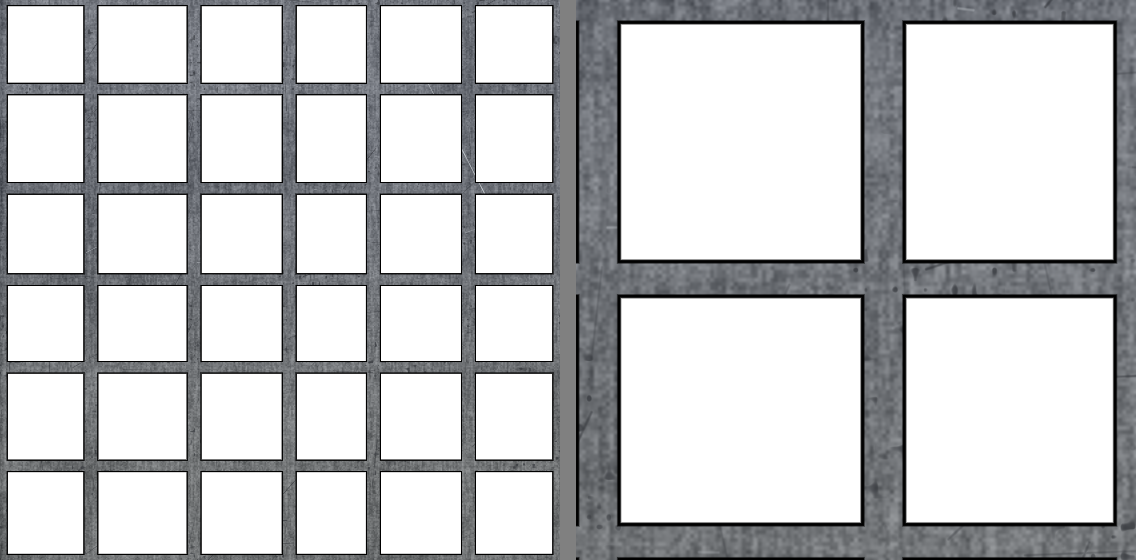
Left: the whole. Right: its middle third, enlarged.
Write a three.js fragment shader that draws this pattern.

```glsl
// Six by six white openings of uneven size, outlined in black, in a worn steel grid.
// Two one-dimensional slot distances combine into the openings; layered noise,
// pits and random line segments give the steel its brushed, scratched surface.

varying vec2 vUv;

const float EDGE = 0.0007;      // half width of edge smoothing
const float OUTLINE = 0.0022;   // black line around each opening

const vec3 WHITE = vec3(1.0);
const vec3 BLACK = vec3(0.0);
const vec3 STEEL_LOW = vec3(0.425, 0.435, 0.440);
const vec3 STEEL_HIGH = vec3(0.435, 0.450, 0.480);
const vec3 SCRATCH_DARK = vec3(0.19, 0.20, 0.22);
const vec3 SCRATCH_LIGHT = vec3(0.76, 0.78, 0.80);

float hash(vec2 p) {
  vec3 q = fract(vec3(p.xyx) * 0.1031);
  q += dot(q, q.yzx + 33.33);
  return fract((q.x + q.y) * q.z);
}

float noise(vec2 p) {
  vec2 cell = floor(p);
  vec2 f = fract(p);
  f = f * f * (3.0 - 2.0 * f);
  float low = mix(hash(cell), hash(cell + vec2(1.0, 0.0)), f.x);
  float high = mix(hash(cell + vec2(0.0, 1.0)), hash(cell + vec2(1.0)), f.x);
  return mix(low, high, f.y);
}

// Signed distance to three consecutive slots, negative inside
float threeSlots(float t, float start, float gap, vec3 sizes) {
  float nearest = 1.0;
  for (int i = 0; i < 3; i++) {
    float halfSize = 0.5 * sizes[i];
    nearest = min(nearest, abs(t - start - halfSize) - halfSize);
    start += sizes[i] + gap;
  }
  return nearest;
}

float sixSlots(float t, float start, float gap, vec3 first, vec3 second) {
  float middle = start + dot(first, vec3(1.0)) + 3.0 * gap;
  return min(threeSlots(t, start, gap, first), threeSlots(t, middle, gap, second));
}

float openingDistance(vec2 p) {
  float across = sixSlots(p.x, 0.0117, 0.0227,
    vec3(0.1393, 0.1615, 0.1471), vec3(0.1276, 0.1471, 0.1406));
  float up = sixSlots(p.y, 0.0091, 0.0185,
    vec3(0.1497, 0.1576, 0.1380), vec3(0.1445, 0.1589, 0.1406));
  return max(across, up);
}

float segmentDistance(vec2 p, vec2 a, vec2 b) {
  vec2 along = b - a;
  float t = clamp(dot(p - a, along) / dot(along, along), 0.0, 1.0);
  return length(p - a - along * t);
}

float stroke(float dist, float width) {
  return 1.0 - smoothstep(0.5 * width - EDGE, 0.5 * width + EDGE, dist);
}

// Random hairlines around a mean angle, each with its own length and strength
float scratches(vec2 p, float seed, float angle, float spread, float reach, float width) {
  float cover = 0.0;
  for (int i = 0; i < 45; i++) {
    vec2 key = vec2(float(i) * 7.0 + 3.0, seed);
    vec2 center = vec2(hash(key), hash(key + 1.7));
    float turn = angle + spread * (hash(key + 3.1) - 0.5);
    vec2 arm = vec2(cos(turn), sin(turn)) * reach * mix(0.2, 1.0, hash(key + 5.3));
    float strength = mix(0.25, 1.0, hash(key + 8.9));
    float dist = segmentDistance(p, center - arm, center + arm);
    cover = max(cover, strength * stroke(dist, width));
  }
  return cover;
}

vec3 steel(vec2 p) {
  // Broad tone, vertical brushing and fine grain
  vec3 color = mix(STEEL_LOW, STEEL_HIGH, smoothstep(0.1, 0.8, p.y));
  float tone = 0.10 * (noise(p * 7.0) - 0.5);
  tone += 0.13 * (noise(p * vec2(330.0, 45.0)) - 0.5);
  tone += 0.06 * (noise(p * vec2(50.0, 240.0) + 17.0) - 0.5);
  tone += 0.13 * (noise(p * 420.0 + 31.0) - 0.5);
  tone -= 0.09 * (1.0 - smoothstep(0.0, 0.012, p.x));
  color += tone;

  // Dark pits gathered in patches
  float pits = smoothstep(0.80, 0.95, noise(p * 170.0 + 5.0));
  pits *= smoothstep(0.45, 0.75, noise(p * 14.0 + 9.0));
  color = mix(color, SCRATCH_DARK, 0.65 * pits);

  // Slanted, level and upright dark scratches, faded unevenly along their length
  float dark = scratches(p, 11.0, 0.75, 0.9, 0.055, 0.0014);
  dark = max(dark, scratches(p, 29.0, 0.0, 0.15, 0.035, 0.0012));
  dark = max(dark, scratches(p, 47.0, 1.57, 0.45, 0.065, 0.0012));
  color = mix(color, SCRATCH_DARK, 0.75 * dark * mix(0.5, 1.0, noise(p * 60.0)));

  // Sparse bright nicks and one long bright scratch
  float light = 0.45 * scratches(p, 83.0, 0.1, 0.8, 0.010, 0.0014);
  float longScratch = segmentDistance(p, vec2(0.765, 0.850), vec2(0.865, 0.655));
  light = max(light, stroke(longScratch, 0.0018) * mix(0.5, 1.0, noise(p * 80.0)));
  return mix(color, SCRATCH_LIGHT, light);
}

void main() {
  float dist = openingDistance(vUv);
  float inside = 1.0 - smoothstep(-EDGE, EDGE, dist);
  float filled = 1.0 - smoothstep(-EDGE, EDGE, dist + OUTLINE);
  vec3 color = dist > -EDGE ? steel(vUv) : BLACK;
  color = mix(color, BLACK, inside);
  color = mix(color, WHITE, filled);
  gl_FragColor = vec4(color, 1.0);
}
```
